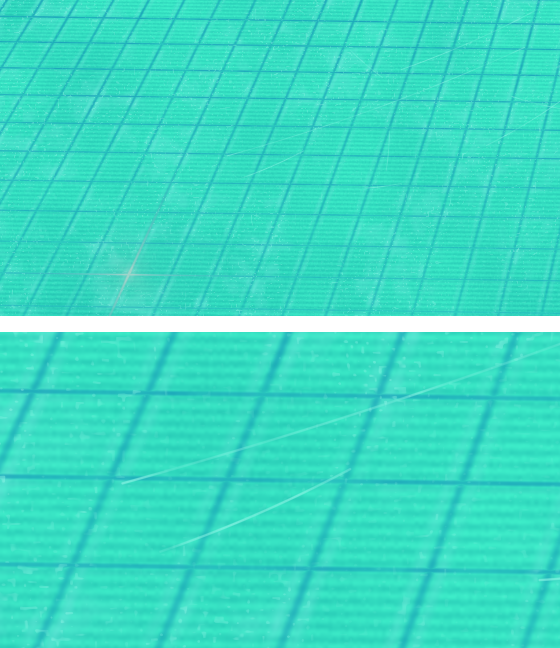
Top: the whole. Bottom: its middle third, enlarged.
Reproduce this background procedurally as a WebGL 2 fragment shader.

```glsl
#version 300 es
precision highp float;

uniform vec2 u_resolution;
out vec4 fragColor;

const vec3 TEAL_DARK = vec3(0.155, 0.795, 0.715);
const vec3 TEAL_LIGHT = vec3(0.225, 0.905, 0.775);
const vec3 LINE_BLUE = vec3(0.08, 0.59, 0.72);
const vec3 PALE_MINT = vec3(0.40, 0.90, 0.85);
const vec3 SCRATCH_MINT = vec3(0.55, 0.96, 0.90);
const vec3 GLOW_GREY = vec3(0.62, 0.83, 0.79);

// Each scratch runs from xy to zw, in canvas heights from the top left.
const int SCRATCH_COUNT = 8;
const vec4 SCRATCHES[SCRATCH_COUNT] = vec4[](
    vec4(0.72, 0.493, 1.66, 0.15), vec4(0.76, 0.565, 0.96, 0.478),
    vec4(1.11, 0.16, 1.21, 0.245), vec4(1.62, 0.305, 1.78, 0.345),
    vec4(1.54, 0.46, 1.78, 0.315), vec4(1.222, 0.54, 1.232, 0.415),
    vec4(1.27, 0.22, 1.70, 0.03), vec4(1.16, 0.595, 1.27, 0.58));

float hash(vec2 p) {
    vec3 q = fract(vec3(p.xyx) * 0.1031);
    q += dot(q, q.yzx + 33.33);
    return fract((q.x + q.y) * q.z);
}

float noise(vec2 p) {
    vec2 cell = floor(p);
    vec2 f = fract(p);
    f = f * f * (3.0 - 2.0 * f);
    float near = mix(hash(cell), hash(cell + vec2(1, 0)), f.x);
    float far = mix(hash(cell + vec2(0, 1)), hash(cell + vec2(1, 1)), f.x);
    return mix(near, far, f.y);
}

float fbm(vec2 p) {
    float sum = 0.0;
    float amplitude = 0.5;
    for (int i = 0; i < 4; i++) {
        sum += amplitude * noise(p);
        p = p * 2.03 + 17.0;
        amplitude *= 0.5;
    }
    return sum;
}

float stroke(float dist, float halfWidth, float blur) {
    return 1.0 - smoothstep(halfWidth - blur, halfWidth + blur, abs(dist));
}

// Slanted columns that fan out towards the bottom.
float columnSpacing(vec2 p) {
    return 0.1123 + 0.0243 * p.y;
}

float columnIndex(vec2 p) {
    return (p.x - 0.808 + 0.461 * p.y) / columnSpacing(p);
}

// Tilted rows whose spacing grows towards the bottom.
float rowIndex(vec2 p) {
    float drop = p.y - 0.0143 * p.x - 0.0509;
    return (sqrt(0.00619 + 0.00509 * drop) - 0.0787) / 0.002546;
}

float scratchDistance(vec2 p, vec4 ends) {
    vec2 span = ends.zw - ends.xy;
    float len = length(span);
    vec2 dir = span / len;
    float t = clamp(dot(p - ends.xy, dir) / len, 0.0, 1.0);
    vec2 bow = vec2(-dir.y, dir.x) * 0.08 * len * t * (1.0 - t);
    return length(p - ends.xy - span * t - bow);
}

void main() {
    vec2 p = gl_FragCoord.xy / u_resolution.y;
    p.y = 1.0 - p.y;
    float pixel = 1.0 / u_resolution.y;

    // Signed distances to the nearest grid lines
    float column = columnIndex(p);
    float row = rowIndex(p);
    float columnDist = (column - round(column)) * columnSpacing(p) * 0.91;
    float rowDist = (row - round(row)) * (0.0787 + 0.002546 * row);

    // Ribbed ground, lit from the top right, with clouds and grain
    float cloud = fbm(p * 3.5);
    float rib = cos(row * 7.0 * 6.28318);
    float grain = noise(p * 230.0) - 0.5;
    float light = 0.28 * (0.5 - p.y) + 0.10 * (p.x - 0.89);
    float shade = 0.55 + 0.30 * rib + 0.9 * (cloud - 0.47) + 0.35 * grain + light;
    vec3 color = mix(TEAL_DARK, TEAL_LIGHT, shade);

    // Pale haze in worn patches and beside the columns
    float wear = fbm(p * 22.0 + 5.0);
    float patches = smoothstep(0.32, 0.65, fbm(p * 6.0 + 40.0));
    float halo = stroke(abs(columnDist) - 0.012, 0.005, 0.006);
    halo = max(halo, 0.6 * stroke(rowDist - 0.008, 0.002, 0.004));
    float haze = 0.35 * patches * smoothstep(0.35, 0.7, wear) + 0.55 * halo * wear;
    color = mix(color, PALE_MINT, haze);

    // Worn blue lines, fading towards the bottom
    float ink = mix(0.80, 0.42, p.y) * (0.55 + 0.8 * wear);
    float columnLine = stroke(columnDist, 0.0036, max(pixel, 0.0036));
    float rowLine = stroke(rowDist, 0.0023, max(pixel * 0.8, 0.0018));
    float grid = max(columnLine * 0.8, rowLine);
    color = mix(color, LINE_BLUE, clamp(grid * ink, 0.0, 1.0));

    // Fine flecks, thicker beside lines and in worn patches
    float fleck = noise(p * vec2(190.0, 220.0) + 9.0 * cloud);
    float density = 0.3 + 0.7 * patches + 0.4 * halo;
    color = mix(color, SCRATCH_MINT, 0.36 * smoothstep(0.74, 0.95, fleck) * density);

    // Long bowed scratches
    for (int i = 0; i < SCRATCH_COUNT; i++) {
        float dist = scratchDistance(p, SCRATCHES[i]);
        float strength = 0.15 + 0.6 * noise(p * 30.0 + float(i));
        color = mix(color, SCRATCH_MINT, strength * stroke(dist, 0.0012, pixel * 0.8));
    }

    // Glint on one crossing, with rays along its own two lines
    float glintDist = length(p - vec2(0.407, 0.867));
    float ray = max(columnLine * step(abs(column), 0.5),
                    rowLine * step(abs(row - 9.0), 0.5));
    ray *= 0.65 * exp(-glintDist * glintDist * 22.0);
    float glow = 0.55 * exp(-glintDist * 20.0) * (0.5 + wear);
    color = mix(color, GLOW_GREY, clamp(ray + glow, 0.0, 1.0));

    fragColor = vec4(color, 1.0);
}
```
